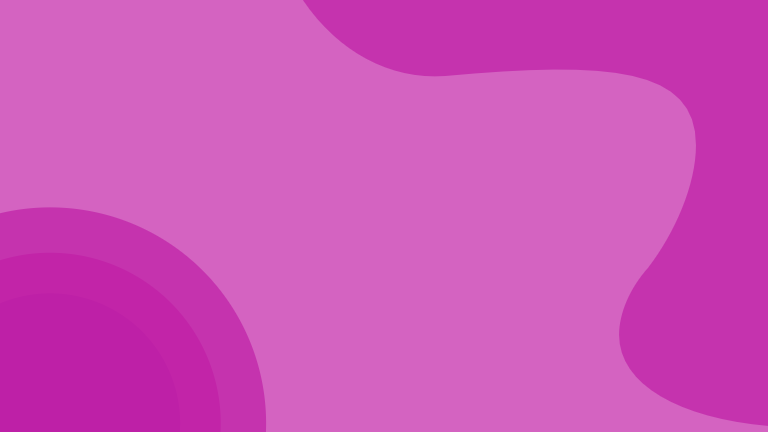
A Shadertoy shader for this background:

```glsl
// Flat pink backdrop with a wavy magenta corner and three nested discs.

#define PINK        vec3(0.831, 0.390, 0.757)
#define MAGENTA     vec3(0.773, 0.200, 0.684)
#define DEEP        vec3(0.761, 0.141, 0.659)
#define DEEPEST     vec3(0.745, 0.125, 0.655)
#define DISC_CENTRE vec2(0.116, 0.020)
#define DISC_RADII  vec3(0.500, 0.395, 0.301)
#define CURVES      5
#define STEPS       16

// Joined cubic curves along the wave, in canvas heights
const vec2 WAVE[16] = vec2[16](
    vec2(0.701, 1.000), vec2(0.782, 0.880), vec2(0.903, 0.815),
    vec2(1.030, 0.824), vec2(1.412, 0.859), vec2(1.611, 0.843),
    vec2(1.611, 0.664), vec2(1.611, 0.572), vec2(1.562, 0.461),
    vec2(1.500, 0.380), vec2(1.458, 0.333), vec2(1.433, 0.275),
    vec2(1.433, 0.225), vec2(1.433, 0.109), vec2(1.574, 0.032),
    vec2(1.778, 0.014));

vec2 cubic(vec2 a, vec2 b, vec2 c, vec2 d, float t) {
    float s = 1.0 - t;
    return s * s * s * a + 3.0 * s * t * (s * b + t * c) + t * t * t * d;
}

// Adds one edge to an even-odd polygon distance: x = squared distance, y = sign
void addEdge(inout vec2 state, vec2 p, vec2 a, vec2 b) {
    vec2 e = b - a, w = p - a;
    vec2 off = w - e * clamp(dot(w, e) / dot(e, e), 0.0, 1.0);
    state.x = min(state.x, dot(off, off));
    if ((a.y > p.y) != (b.y > p.y) && w.x < e.x * w.y / e.y) state.y = -state.y;
}

// Signed distance to the corner shape, negative inside
float waveDistance(vec2 p) {
    vec2 state = vec2(100.0, 1.0);
    vec2 start = vec2(0.66, 1.07);
    vec2 last = start;
    for (int i = 0; i < CURVES; i++) {
        int k = 3 * i;
        for (int j = 0; j <= STEPS; j++) {
            if (i > 0 && j == 0) continue;
            vec2 next = cubic(WAVE[k], WAVE[k + 1], WAVE[k + 2], WAVE[k + 3],
                              float(j) / float(STEPS));
            addEdge(state, p, last, next);
            last = next;
        }
    }
    // Close the shape outside the canvas
    vec2 lowRight = vec2(3.0, -0.08), topRight = vec2(3.0, 1.07);
    addEdge(state, p, last, lowRight);
    addEdge(state, p, lowRight, topRight);
    addEdge(state, p, topRight, start);
    return state.y * sqrt(state.x);
}

// Antialiased coverage of a signed distance
float fill(float d) {
    return clamp(0.5 - d * iResolution.y, 0.0, 1.0);
}

void mainImage(out vec4 fragColor, in vec2 fragCoord) {
    vec2 p = fragCoord / iResolution.y;
    vec3 color = mix(PINK, MAGENTA, fill(waveDistance(p)));

    // Nested discs, largest first
    float r = length(p - DISC_CENTRE);
    color = mix(color, MAGENTA, fill(r - DISC_RADII.x));
    color = mix(color, DEEP, fill(r - DISC_RADII.y));
    color = mix(color, DEEPEST, fill(r - DISC_RADII.z));

    fragColor = vec4(color, 1.0);
}
```
